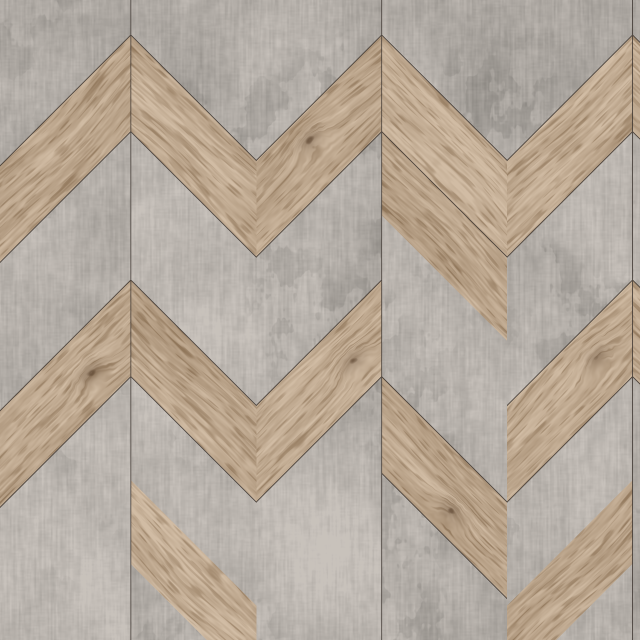
A Shadertoy shader for this pattern:

```glsl
// Chevron cladding: diagonal oak planks set into weathered concrete panels.

const float COLUMN = 0.196;        // width of one column
const float FIRST_RIDGE = 0.2044;  // x of the first ridge joint
const float ROW_TOP = 0.0547;      // top of the first plank at its ridge
const float ROW_STEP = 0.3828;
const float PLANK = 0.151;         // vertical height of a full plank
const float SHORT_PLANK = 0.131;
const float JOINT = 0.0007;        // half width of a dark joint
const float DIAGONAL = 0.70711;

float hash(vec2 p) {
    vec3 q = fract(p.xyx * vec3(0.1031, 0.1030, 0.0973));
    q += dot(q, q.yzx + 33.33);
    return fract((q.x + q.y) * q.z);
}

float noise(vec2 p) {
    vec2 cell = floor(p), f = fract(p);
    f = f * f * (3.0 - 2.0 * f);
    float low = mix(hash(cell), hash(cell + vec2(1, 0)), f.x);
    float high = mix(hash(cell + vec2(0, 1)), hash(cell + vec2(1, 1)), f.x);
    return mix(low, high, f.y);
}

float fbm(vec2 p) {
    float total = 0.0, weight = 0.53;
    for (int i = 0; i < 4; i++) {
        total += weight * noise(p);
        p = p * 2.03 + 17.3;
        weight *= 0.5;
    }
    return total;
}

// Top and height of one plank slot: two regular rows, then an extra short plank.
vec2 plankSlot(int column, int slot) {
    if (slot == 0) return vec2(ROW_TOP, PLANK);
    if (slot == 1) return vec2(ROW_TOP + ROW_STEP + (column == 3 ? PLANK : 0.0), PLANK);
    if (column == 3) return vec2(ROW_TOP + PLANK, SHORT_PLANK);
    if (column == 1 || column == 4) return vec2(0.75, SHORT_PLANK);
    return vec2(9.0, 0.0);
}

vec3 concrete(vec2 p, vec2 panel) {
    vec2 q = p + panel * vec2(3.7, 5.3) + 11.0;
    float cloud = fbm(q * vec2(6.0, 4.5));
    float region = smoothstep(0.42, 0.64, fbm(q * 5.0 + 40.0));
    float ragged = fbm(q * vec2(28.0, 21.0)) + 0.14 * (noise(q * vec2(230.0, 130.0)) - 0.5);
    float stain = smoothstep(0.49, 0.56, ragged);
    float streak = noise(q * vec2(360.0, 14.0)) + 0.8 * noise(q * vec2(420.0, 60.0)) - 0.9;
    float weave = noise(q * vec2(90.0, 400.0)) - 0.5;
    float tone = 0.66 + 1.3 * (cloud - 0.5) + 0.24 * (hash(panel + 5.0) - 0.5);
    tone += 0.34 * streak + 0.17 * weave + 0.5 * (fbm(q * 75.0) - 0.5);
    tone -= 0.42 * stain * region;
    return mix(vec3(0.615, 0.597, 0.575), vec3(0.755, 0.732, 0.708), clamp(tone, -0.4, 1.2));
}

// q.x runs along the plank and q.y across it.
vec3 oak(vec2 q, float height, vec2 id) {
    float seed = hash(id + 3.0);
    vec2 knotAt = vec2(0.19 + 0.16 * (hash(id + 21.0) - 0.5),
                       height * DIAGONAL * (0.3 + 0.4 * hash(id + 47.0)));
    float hasKnot = step(0.62, hash(id + 9.0));
    vec2 toKnot = (q - knotAt) * vec2(0.75, 1.2);
    float r = length(toKnot) + 0.006 * (noise(q * 130.0) - 0.5);

    // Grain bends around the knot.
    vec2 g = q + seed * vec2(31.0, 17.0);
    g.y += 0.016 * (noise(g * vec2(6.0, 12.0)) - 0.5);
    g.y += hasKnot * 0.018 * exp(-r * r / 0.0007);
    float bands = noise(g * vec2(3.0, 85.0));
    float fibre = noise(g * vec2(16.0, 330.0));
    float flecks = noise(g * vec2(70.0, 450.0) + 30.0);
    float pores = smoothstep(0.58, 0.88, noise(g * vec2(34.0, 360.0) + 70.0));
    float tone = 0.72 + 0.40 * (bands - 0.5) + 0.62 * (fibre - 0.5) + 0.34 * (flecks - 0.5);
    tone += 0.35 * (fbm(g * vec2(5.0, 16.0)) - 0.5) + 0.26 * (seed - 0.5) - 0.62 * pores;
    vec3 wood = mix(vec3(0.640, 0.545, 0.440), vec3(0.800, 0.717, 0.622), clamp(tone, -0.45, 1.12));

    float halo = 0.32 * exp(-r * r / 0.00025);
    float core = 0.75 * exp(-r * r / 0.00003);
    return mix(wood, vec3(0.36, 0.27, 0.19), hasKnot * max(halo, core));
}

// p has its origin at the upper left.
vec3 cladding(vec2 p, float pixel) {
    // Two columns mirror each other about every ridge.
    float column = max(floor((p.x - FIRST_RIDGE) / COLUMN) + 1.0, 0.0);
    float ridgeX = FIRST_RIDGE + 2.0 * COLUMN * floor(column * 0.5);
    float fromRidge = abs(p.x - ridgeX);
    float v = p.y - fromRidge;  // constant along a plank

    vec2 plank = vec2(0);
    float slotIndex = -1.0, row = 0.0, joint = fromRidge;
    for (int i = 0; i < 3; i++) {
        vec2 slot = plankSlot(int(column), i);
        float above = v - slot.x, below = above - slot.y;
        if (above > 0.0 && below < 0.0) {
            plank = slot;
            slotIndex = float(i);
        }
        if (i < 2) {
            row += step(0.0, above);
            joint = min(joint, min(abs(above), abs(below)) * DIAGONAL);
        }
    }

    vec3 color;
    if (slotIndex >= 0.0) {
        float across = v - plank.x;
        vec2 q = vec2(2.0 * fromRidge + across, across) * DIAGONAL;
        color = oak(q, plank.y, vec2(column, slotIndex));
    } else {
        color = concrete(p, vec2(floor((column + 1.0) * 0.5), row));
    }
    float line = 1.0 - smoothstep(JOINT - 0.5 * pixel, JOINT + 0.5 * pixel, joint);
    return mix(color, vec3(0.23, 0.20, 0.18), 0.85 * line);
}

void mainImage(out vec4 fragColor, in vec2 fragCoord) {
    // Average a 2 x 2 grid of points for smooth edges.
    vec3 color = vec3(0);
    for (int i = 0; i < 4; i++) {
        vec2 offset = vec2(i % 2, i / 2) * 0.5 - 0.25;
        vec2 p = (fragCoord + offset) / iResolution.y;
        color += 0.25 * cladding(vec2(p.x, 1.0 - p.y), 0.5 / iResolution.y);
    }
    fragColor = vec4(color, 1.0);
}
```
